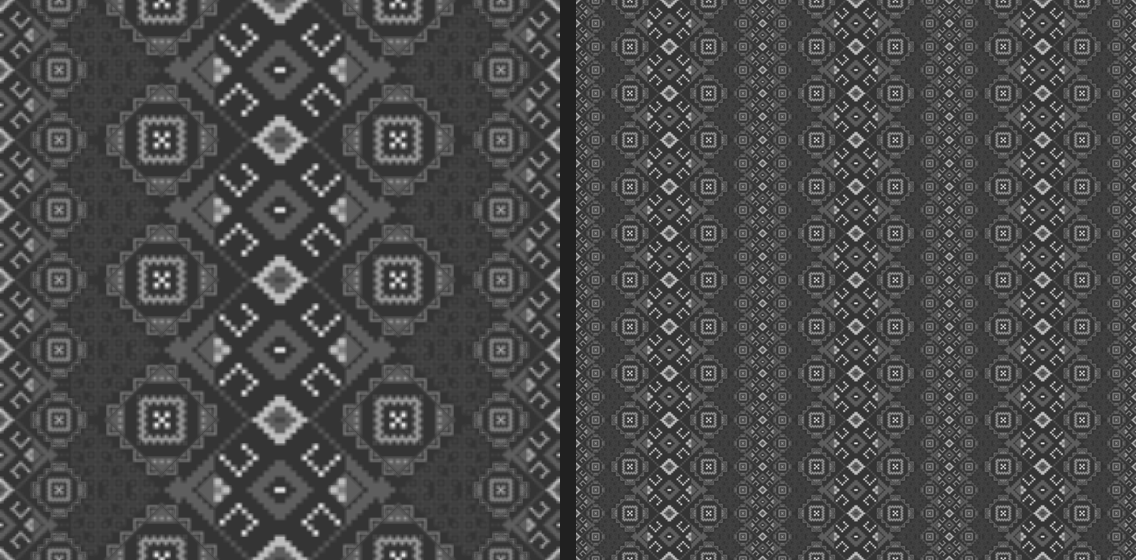
Left: one tile. Right: repeated 3 by 3.
This pattern is drawn by a Shadertoy shader. Its source:

```glsl
const float SPAN = 768.0;               // design units across the canvas
const float REPEAT = 192.0;             // height of one large repeat: four down
const float MOTIF_X = 162.0;            // medallion distance from the band axis
const vec2 STITCH = vec2(7.53, 7.385);  // woven cell of the large band
const float BLUR = 5.5;                 // softness of the stitches
const int TAPS = 5;
const float KEY_PITCH = 19.2;           // small key pattern between the bands

const float GROUND = 0.205;
const float DIM = 0.275;
const float GREY = 0.37;
const float SOFT = 0.45;
const float MID = 0.58;
const float LIGHT = 0.74;
const float WHITE = 0.88;

float hash(vec2 p) {
    return fract(sin(dot(p, vec2(12.9898, 78.233))) * 43758.5453);
}

float fold(float v, float period) {
    return abs(mod(v + 0.5 * period, period) - 0.5 * period);
}

// Diamonds, hooks and chevrons along the band axis
float spine(vec2 p) {
    int i = int(floor(p.x / STITCH.x));
    int j = int(floor(p.y / STITCH.y + 0.5));
    int m = 13 - j;
    float tone = GROUND;

    // Light diamond
    int ring = i + j;
    if (ring <= 4) tone = ring >= 3 ? LIGHT : (ring == 0 ? 0.27 : GREY);

    // Grey diamond with a bright centre
    ring = i + m;
    if (ring <= 5 && ring > 2) tone = GREY;
    if (ring == 0) tone = WHITE;

    // Thin diagonal widening into a chevron with an arrow tip
    if (ring == 18 && i < 12) tone = 0.33;
    if (i >= 12 && ring >= 16 && ring <= 18) tone = GREY;
    if (abs(i - 18) + m <= 2) tone = GREY;
    if (m == 0 && i > 20 && i < 27 && i % 2 == 0) tone = DIM;

    // Open hook
    ivec2 h = ivec2(i - 7, m - 6);
    if (abs(h.x) + abs(h.y) == 3 && !(h.y > 0 && h.x >= 0))
        tone = (h.x * h.y == 0 || h.y == 2) ? WHITE : LIGHT;

    // Checkered bud inside the chevron
    vec2 c = vec2(p.x / STITCH.x, abs(13.0 - p.y / STITCH.y));
    if (abs(c.x - 11.9) + c.y < 3.3) tone = GREY;
    vec2 bud = abs(c - vec2(11.25, 1.45));
    vec2 tip = abs(c - vec2(9.8, 0.0));
    if (abs(c.x - 11.25) < 0.72 && c.y < 0.72) tone = 0.5;
    if (max(bud.x, bud.y) < 0.72 || max(tip.x, tip.y) < 0.72) tone = LIGHT;
    return tone;
}

// Toothed square inside a stepped diamond
float medallion(vec2 d) {
    float a = max(d.x, d.y), b = min(d.x, d.y), sum = a + b;
    float tone = GROUND;

    // Corner triangles with lighter dots
    if (a > 51.0 && sum < 73.0) tone = GREY;
    if (abs(a - 57.0) < 2.5 && abs(fold(b, 10.0)) < 2.5 && b < 13.0) tone = MID;
    if (abs(sum - 77.0) < 1.6) tone = GREY;

    // Nested brackets on the steps
    for (int k = 0; k < 4; k++) {
        vec2 q = vec2(75.0, 21.0) + 18.0 * float(k) * vec2(-1.0, 1.0) - d;
        float inner = min(q.x, q.y), outer = max(q.x, q.y);
        if (inner > 0.0 && inner < 3.0 && outer < 16.0) tone = 0.5;
        if (inner > 6.0 && inner < 9.0 && outer < 11.5) tone = SOFT;
    }

    // Toothed frame and central cross
    float tooth = 4.0 * step(0.5, fract(b / 11.0 + 0.25));
    if (abs(a + tooth - 28.5) < 4.5) tone = MID;
    vec2 cell = floor(d / 7.3 + 0.5);
    if (cell.x == cell.y && cell.x < 2.0) tone = WHITE;
    return tone;
}

float band(vec2 p) {
    return max(spine(p), medallion(abs(p - vec2(MOTIF_X, 0.0))));
}

float medallionSpan(vec2 p) {
    return abs(p.x - MOTIF_X) + p.y;
}

// Faint squares and open keys
float keys(vec2 p) {
    vec2 id = floor(p / KEY_PITCH);
    vec2 f = (fract(p / KEY_PITCH) - 0.5) * KEY_PITCH;
    float r = max(abs(f.x), abs(f.y));
    bool closed = mod(id.x + id.y, 2.0) < 0.5;
    bool gap = !closed && f.x * sign(hash(id) - 0.5) > 0.0 && f.y > -2.0;
    bool line = abs(r - 7.3) < 1.6 && !gap;
    return line || r < 2.4 ? DIM + 0.02 * hash(id + 7.0) : GROUND;
}

float weave(vec2 p) {
    float edge = fold(p.x, SPAN);
    vec2 large = vec2(0.5 * SPAN - edge, fold(p.y, REPEAT));
    vec2 small = vec2(2.0 * edge, fold(2.0 * p.y, REPEAT));
    float tone = max(band(large), band(small));
    bool clear = medallionSpan(large) > 98.0 && medallionSpan(small) > 100.0;
    if (clear && edge > 98.0 && edge < 211.0) tone = max(tone, keys(vec2(edge, large.y)));
    return tone;
}

void mainImage(out vec4 fragColor, in vec2 fragCoord) {
    vec2 p = fragCoord / iResolution.xy * SPAN;
    float total = 0.0;
    for (int y = 0; y < TAPS; y++)
        for (int x = 0; x < TAPS; x++)
            total += weave(p + ((vec2(x, y) + 0.5) / float(TAPS) - 0.5) * BLUR);
    fragColor = vec4(vec3(total / float(TAPS * TAPS)), 1.0);
}
```
